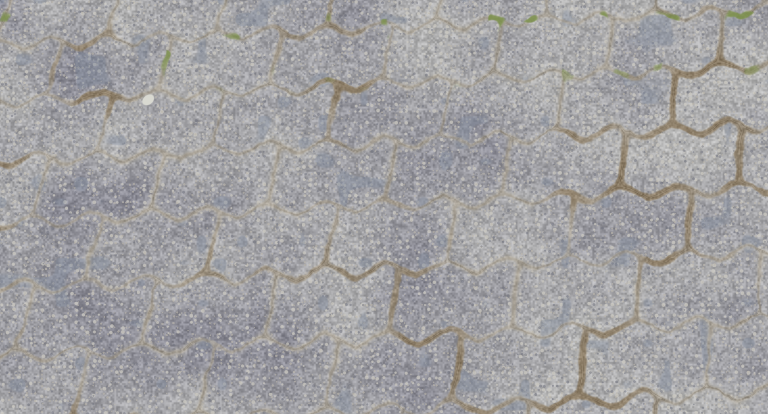
A Shadertoy shader for this texture:

```glsl
// Weathered zigzag concrete pavers with sandy joints, seen in slight perspective.

float hash(vec2 p) {
    vec3 h = fract(vec3(p.xyx) * 0.1031);
    h += dot(h, h.yzx + 33.33);
    return fract((h.x + h.y) * h.z);
}

float noise(vec2 p) {
    vec2 i = floor(p), f = fract(p);
    f *= f * (3.0 - 2.0 * f);
    return mix(mix(hash(i), hash(i + vec2(1, 0)), f.x),
               mix(hash(i + vec2(0, 1)), hash(i + vec2(1, 1)), f.x), f.y);
}

float fbm(vec2 p) {
    float sum = 0.0, amp = 0.5;
    for (int i = 0; i < 4; i++) {
        sum += amp * noise(p);
        p = mat2(1.6, 1.2, -1.2, 1.6) * p + 7.3;
        amp *= 0.5;
    }
    return sum / 0.9375;
}

float smoothMin(float a, float b, float k) {
    float h = max(k - abs(a - b), 0.0) / k;
    return min(a, b) - h * h * k * 0.25;
}

// Returns distance to the nearest joint (x) and the paver's index (yz).
vec3 pavers(vec2 q) {
    // Tilted ground plane receding towards the top
    float depth = q.y - 0.0286 + 0.047 * (q.x - 0.5);
    float scale = 1.0 + 0.317 * depth;
    float u = (q.x - 0.4336) / (0.1428 * scale);
    float r = 14.0 * depth / scale;

    // Rounded zigzag, two waves to a paver
    float phase = fract(2.0 * u + 0.12);
    float zig = mix(1.0 - abs(2.0 * phase - 1.0), 0.5 - 0.5 * cos(6.2832 * phase), 0.6);
    float f = r - 0.2 * zig;
    float row = floor(f), v = f - row;

    // Slanted side joints, staggered by half a paver
    float c = u + 0.5 * mod(row + 1.0, 2.0) - mix(0.05, -0.06, v);
    float across = min(v, 1.0 - v) * scale * scale / 14.0 * 0.93;
    float along = abs(c - round(c)) * 0.1428 * scale;
    return vec3(smoothMin(across, along, 0.007), floor(c), row);
}

// Small stones of random size, one per grid cell.
float flecks(vec2 p, float share) {
    vec2 cell = floor(p);
    float pick = hash(cell + 51.7);
    vec2 centre = 0.3 + 0.4 * vec2(hash(cell + 3.1), hash(cell + 17.9));
    float radius = mix(0.14, 0.32, hash(cell + 29.3));
    return step(pick, share) * smoothstep(radius + 0.14, radius - 0.1, length(fract(p) - centre));
}

void mainImage(out vec4 fragColor, in vec2 fragCoord) {
    float px = 1.0 / iResolution.x;
    vec2 q = vec2(fragCoord.x, iResolution.y - fragCoord.y) * px;

    // Chipped, uneven paver outlines
    vec2 wobble = vec2(noise(q * 45.0), noise(q * 45.0 + 40.0)) - 0.5;
    wobble += 0.5 * (vec2(noise(q * 140.0), noise(q * 140.0 + 90.0)) - 0.5);
    vec3 paver = pavers(q + 0.0045 * wobble);
    float d = paver.x;

    // Concrete: blue grey under pale dust, dustier at edges and to the right
    float tint = hash(paver.yz + 20.0);
    float dust = 1.5 * (fbm(q * 11.0) - 0.5) + 0.36 + 0.2 * (tint - 0.5);
    dust += 0.22 * smoothstep(0.45, 0.95, q.x) + 0.12 * smoothstep(0.2, 0.0, q.y);
    dust += 0.45 * exp(-d / 0.007) * fbm(q * 30.0 + 5.0);
    vec3 col = mix(vec3(0.55, 0.55, 0.59), vec3(0.70, 0.70, 0.70), clamp(dust, 0.0, 1.0));

    // Rough grain and exposed aggregate
    float grain = 0.17 * (noise(q * 400.0) - 0.5) + 0.10 * (noise(q * 190.0) - 0.5);
    col += grain;
    col = mix(col, vec3(0.80, 0.79, 0.76), 0.75 * flecks(q * 135.0, 0.30));
    col = mix(col, vec3(0.74, 0.72, 0.68), 0.6 * flecks(q * 210.0 + 9.0, 0.25));
    col = mix(col, vec3(0.44, 0.45, 0.50), 0.5 * flecks(q * 170.0 + 31.0, 0.16));

    // Occasional bluish stains
    col = mix(col, vec3(0.50, 0.54, 0.61), 0.45 * smoothstep(0.80, 0.88, noise(q * 38.0 + 12.0)));

    // Pale sand spilled along the edges
    float spill = exp(-d * d / 0.00002) * smoothstep(0.25, 0.7, fbm(q * 24.0 + 60.0));
    col = mix(col, vec3(0.71, 0.69, 0.65) + 0.6 * grain, 0.7 * spill);

    // Joints: thin and sandy, here and there wide and brown
    float wear = smoothstep(0.45, 0.72, fbm(q * 9.0 + 23.0) + 0.16 * (q.x - 0.5));
    float width = 0.0013 + 0.0022 * wear + 0.0006 * noise(q * 60.0);
    float joint = smoothstep(width + 0.0007 + px, width - 0.0007 - 0.5 * px, d);
    vec3 sand = mix(vec3(0.66, 0.63, 0.58), vec3(0.56, 0.50, 0.41), wear);
    col = mix(col, sand + 0.7 * grain, joint * (0.7 + 0.25 * wear));
    col -= 0.07 * smoothstep(0.0012, 0.0, abs(d - 0.3 * width)) * noise(q * 35.0 + 70.0);

    // Tufts of moss in the far joints
    float moss = smoothstep(0.74, 0.85, noise(q * 42.0 + 33.0)) * smoothstep(0.13, 0.06, q.y);
    col = mix(col, vec3(0.47, 0.56, 0.27), 0.8 * moss * smoothstep(0.005, 0.002, d));

    // One white pebble
    vec2 pebble = mat2(0.8, 0.6, -0.6, 0.8) * (q - vec2(0.193, 0.13));
    float stone = length(pebble * vec2(1.0, 1.4)) - 0.0085;
    col = mix(col, vec3(0.85, 0.85, 0.82), smoothstep(px, -px, stone));

    fragColor = vec4(clamp(col, 0.0, 1.0), 1.0);
}
```
